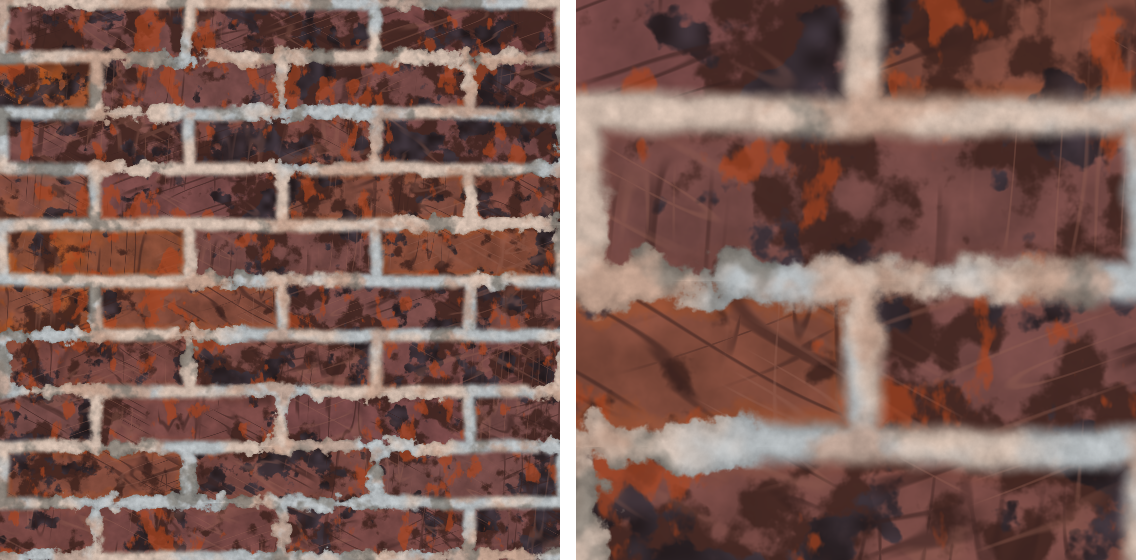
Left, the full canvas; right, a detail of the centre.
Give the GLSL for this texture, as a WebGL 2 fragment shader.

```glsl
#version 300 es
precision highp float;
// Weathered brick wall: ten courses of three bricks, every other course shifted by half.
// Each brick is a box distance with noisy edges; layered noise adds warm tints,
// dark blotches, scratches and rust flecks, over pale stained mortar.
uniform vec2 u_resolution;
out vec4 fragColor;

float hash(vec2 p) {
    vec3 q = fract(p.xyx * vec3(0.1031, 0.1030, 0.0973));
    q += dot(q, q.yzx + 33.33);
    return fract((q.x + q.y) * q.z);
}

float noise(vec2 p) {
    vec2 i = floor(p), f = fract(p);
    f = f * f * (3.0 - 2.0 * f);
    return mix(mix(hash(i), hash(i + vec2(1, 0)), f.x),
               mix(hash(i + vec2(0, 1)), hash(i + vec2(1, 1)), f.x), f.y);
}

float fbm(vec2 p) {
    float sum = 0.0, amplitude = 0.516;
    for (int i = 0; i < 5; i++) {
        sum += amplitude * noise(p);
        p = mat2(1.6, 1.2, -1.2, 1.6) * p + 17.3;
        amplitude *= 0.5;
    }
    return sum;
}

float boxDistance(vec2 p, vec2 halfSize) {
    vec2 d = abs(p) - halfSize;
    return length(max(d, 0.0)) + min(max(d.x, d.y), 0.0);
}

// Soft patch of influence around a centre
float patchAt(vec2 p, vec2 centre, vec2 radius) {
    vec2 d = (p - centre) / radius;
    return exp(-dot(d, d));
}

// Thin strokes: ridges of stretched noise at several angles, broken by a mask
float scratches(vec2 p) {
    float lines = 0.0;
    for (int i = 0; i < 3; i++) {
        float k = float(i), angle = 0.5 + k * 1.15;
        vec2 q = mat2(cos(angle), -sin(angle), sin(angle), cos(angle)) * p;
        float ridge = abs(noise(q * vec2(9.0, 75.0) + k * 31.0) - 0.5);
        float broken = smoothstep(0.56, 0.76, noise(p * 13.0 + k * 47.0));
        lines = max(lines, (1.0 - smoothstep(0.01, 0.08, ridge)) * broken);
    }
    return lines;
}

vec3 mortarColor(vec2 p) {
    vec3 color = mix(vec3(0.84, 0.75, 0.69), vec3(0.73, 0.75, 0.76),
                     smoothstep(0.42, 0.62, fbm(p * 9.0 + 5.0)));
    color = mix(color, vec3(0.74, 0.59, 0.51), 0.7 * smoothstep(0.52, 0.68, fbm(p * 16.0 + 40.0)));
    color = mix(color, vec3(0.49, 0.47, 0.44), 0.75 * smoothstep(0.56, 0.70, fbm(p * 19.0 + 71.0)));
    return color * (0.86 + 0.24 * fbm(p * 110.0));
}

vec3 brickColor(vec2 p, vec2 centre, vec2 id, float edge) {
    float tone = hash(id + 8.0), age = hash(id * 3.0 + 21.0);

    // Warm bricks gather at the left, with a fainter group at the right
    float warmth = 0.85 * patchAt(centre, vec2(0.12, 0.49), vec2(0.33, 0.13))
                 + 0.9 * patchAt(centre, vec2(0.0, 0.15), vec2(0.16, 0.04))
                 + 0.65 * patchAt(centre, vec2(0.84, 0.40), vec2(0.22, 0.12))
                 + 0.6 * patchAt(centre, vec2(0.17, 0.85), vec2(0.15, 0.04));
    warmth = clamp(warmth + 0.45 * (tone - 0.5), 0.0, 1.0);
    vec3 color = mix(vec3(0.45, 0.27, 0.27), vec3(0.53, 0.29, 0.19), warmth);
    color = mix(color, vec3(0.46, 0.32, 0.29), 0.45 * age);

    // Bright orange glaze near the left margin
    float glaze = patchAt(p, vec2(0.0, 0.15), vec2(0.17, 0.05))
                + patchAt(p, vec2(0.0, 0.49), vec2(0.15, 0.10));
    glaze *= smoothstep(0.38, 0.56, fbm(p * 22.0 + 12.0));
    color = mix(color, vec3(0.74, 0.33, 0.08), min(glaze, 1.0) * 0.9);
    color = mix(color, vec3(0.66, 0.31, 0.12), 0.5 * warmth * smoothstep(-0.012, -0.003, edge));
    color *= 0.82 + 0.36 * fbm(p * 42.0 + 3.0);

    // Clustered brown blotches, darker toward the upper right
    float soot = 0.16 * patchAt(centre, vec2(0.88, 0.14), vec2(0.42, 0.22)) + 0.11 * (age - 0.5);
    float cluster = 0.40 * (noise(p * vec2(11.0, 15.0) + 60.0) - 0.5);
    float blotch = fbm(p * 38.0 + 90.0) + cluster + soot;
    color = mix(color, vec3(0.23, 0.13, 0.11), 0.82 * smoothstep(0.50, 0.66, blotch));
    float pit = fbm(p * 31.0 + 130.0) + 0.8 * cluster + 0.5 * soot;
    vec3 pitColor = mix(vec3(0.10, 0.08, 0.09), vec3(0.25, 0.22, 0.26), noise(p * 65.0));
    color = mix(color, pitColor, 0.85 * smoothstep(0.62, 0.70, pit));

    // Scratches and small rust flecks
    color = mix(color, vec3(0.22, 0.13, 0.12), 0.55 * scratches(p));
    color = mix(color, vec3(0.58, 0.38, 0.32), 0.35 * scratches(p + 3.7));
    float rust = fbm(p * vec2(40.0, 26.0) + 200.0) + 0.3 * (noise(p * 7.0 + 9.0) - 0.5);
    return mix(color, vec3(0.68, 0.27, 0.12), 0.65 * smoothstep(0.64, 0.74, rust));
}

void main() {
    vec2 p = gl_FragCoord.xy / u_resolution;
    p.y = 1.0 - p.y; // courses are counted downward

    // Running bond grid
    vec2 pitch = vec2(1.0 / 3.0, 0.0993), origin = vec2(0.004, 0.0038);
    vec2 grid = (p - origin) / pitch;
    float shift = 0.5 * mod(floor(grid.y), 2.0);
    vec2 id = floor(grid - vec2(shift, 0.0));
    vec2 centre = (id + 0.5 + vec2(shift, 0.0)) * pitch + origin;

    // Edges alternate between soft and crumbling
    float crumble = smoothstep(0.48, 0.68, noise(p * 8.0 + 24.0));
    vec2 drift = 0.006 * (vec2(noise(p * 10.0), noise(p * 10.0 + 50.0)) - 0.5);
    float edge = boxDistance(p - centre + drift, vec2(0.155, 0.0375));
    edge += (fbm(p * 58.0 + 33.0) - 0.5) * mix(0.006, 0.036, crumble);
    float softness = mix(0.0058, 0.0022, crumble);
    float cover = 1.0 - smoothstep(-softness, softness, edge);

    vec3 mortar = mortarColor(p) * (1.0 - 0.16 * (1.0 - smoothstep(0.0, 0.010, edge)));
    vec3 color = mix(mortar, brickColor(p, centre, id, edge), cover);
    fragColor = vec4(color, 1.0);
}
```
